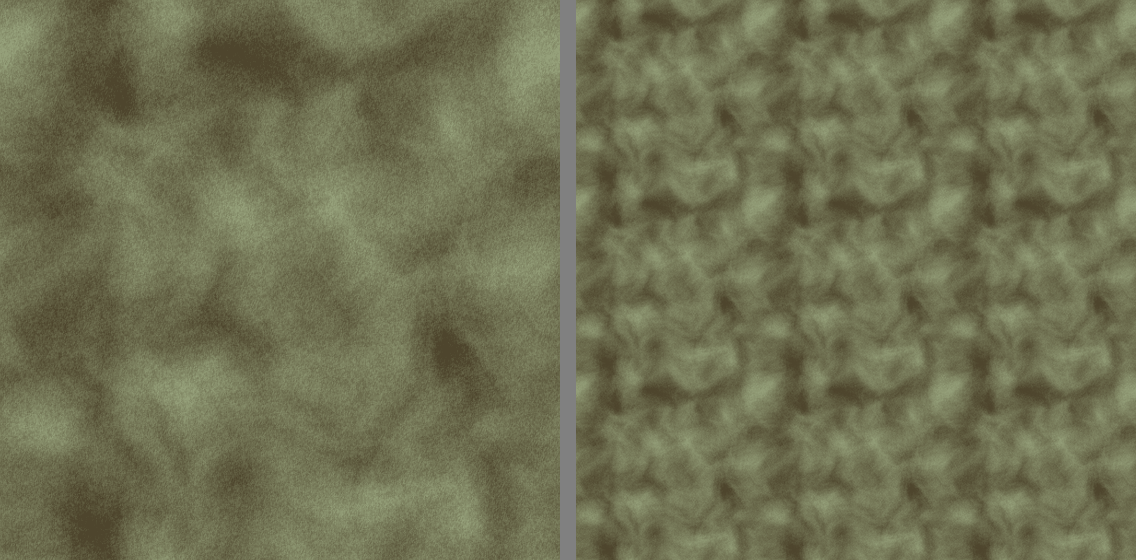
Left, the tile; right, the same tile 3 across and 3 down.
Write a WebGL 1 fragment shader that draws this texture.

```glsl
precision highp float;
// Mossy, murky fog: soft olive clouds with faint bright creases and fine grain.
// Wrapped gradient noise is summed in octaves, bent by a gentle domain warp,
// joined by a ridged layer, then mapped onto a brown to sage green ramp.

uniform vec2 u_resolution;

const float TAU = 6.2831853;
const vec3 DARK_OLIVE = vec3(0.35, 0.33, 0.225);
const vec3 SAGE_GREEN = vec3(0.53, 0.56, 0.42);

float hash(vec2 cell, float seed) {
  return fract(sin(dot(cell, vec2(12.9898, 78.233)) + seed * 7.47) * 43758.5453);
}

vec2 fade(vec2 f) {
  return f * f * f * (f * (f * 6.0 - 15.0) + 10.0);
}

// Slope contribution of one lattice corner; the lattice repeats every period.
float cornerSlope(vec2 cell, vec2 offset, float period, float seed) {
  float angle = TAU * hash(mod(cell, period), seed);
  return dot(vec2(cos(angle), sin(angle)), offset);
}

// Gradient noise around zero, tiling over the unit square.
float gradientNoise(vec2 uv, float period, float seed) {
  vec2 p = uv * period;
  vec2 cell = floor(p);
  vec2 f = p - cell;
  vec2 w = fade(f);
  vec2 e = vec2(1.0, 0.0);
  float low = mix(cornerSlope(cell, f, period, seed),
                  cornerSlope(cell + e.xy, f - e.xy, period, seed), w.x);
  float high = mix(cornerSlope(cell + e.yx, f - e.yx, period, seed),
                   cornerSlope(cell + e.xx, f - e.xx, period, seed), w.x);
  return mix(low, high, w.y);
}

// Value noise from 0 to 1, tiling over the unit square.
float valueNoise(vec2 uv, float period, float seed) {
  vec2 p = uv * period;
  vec2 cell = floor(p);
  vec2 w = fade(p - cell);
  vec2 e = vec2(1.0, 0.0);
  float low = mix(hash(mod(cell, period), seed),
                  hash(mod(cell + e.xy, period), seed), w.x);
  float high = mix(hash(mod(cell + e.yx, period), seed),
                   hash(mod(cell + e.xx, period), seed), w.x);
  return mix(low, high, w.y);
}

// Octaves of gradient noise with doubling period and falling strength.
float clouds(vec2 uv, float period, float gain, float seed) {
  float sum = 0.0;
  float strength = 1.0;
  for (int i = 0; i < 5; i++) {
    sum += strength * gradientNoise(uv, period, seed + float(i));
    period *= 2.0;
    strength *= gain;
  }
  return sum;
}

// Bright, slightly rounded creases along the zero lines of the noise.
float creases(vec2 uv, float period, float seed) {
  float n = gradientNoise(uv, period, seed)
          + 0.3 * gradientNoise(uv, period * 2.0, seed + 1.0);
  return 0.19 - sqrt(n * n + 0.0006);
}

vec2 warp(vec2 uv, float period, float amount, float seed) {
  return uv + amount * vec2(gradientNoise(uv, period, seed),
                            gradientNoise(uv, period, seed + 1.0));
}

void main() {
  vec2 uv = gl_FragCoord.xy / u_resolution;
  vec2 bent = warp(warp(uv, 4.0, 0.08, 21.0), 9.0, 0.03, 25.0);

  float tone = 0.47;
  tone += 0.95 * clouds(bent, 4.0, 0.55, 3.0);
  tone += 1.0 * creases(bent, 4.0, 12.0);

  // Fine grain over the whole surface, sheared so no lattice rows show.
  vec2 sheared = vec2(uv.x + uv.y, uv.y - 2.0 * uv.x);
  tone += 0.38 * (valueNoise(sheared, 211.0, 31.0) - 0.5);
  tone += 0.30 * (valueNoise(uv, 512.0, 37.0) - 0.5);

  tone = clamp(tone, -0.25, 1.3);
  gl_FragColor = vec4(mix(DARK_OLIVE, SAGE_GREEN, tone), 1.0);
}
```
